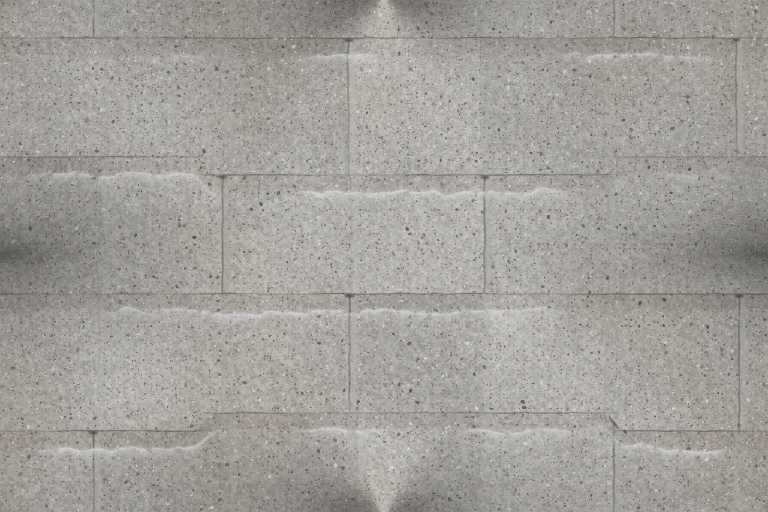
Give the GLSL for this texture, as a WebGL 1 fragment shader.

```glsl
precision highp float;
uniform vec2 u_resolution;

float hash(vec2 p) {
  return fract(sin(dot(p, vec2(127.1, 311.7))) * 43758.5);
}

// Value noise that wraps after a whole number of cells
float noise(vec2 uv, vec2 cells) {
  vec2 p = uv * cells, i = floor(p), f = fract(p);
  f = f * f * (3.0 - 2.0 * f);
  vec2 a = mod(i, cells), b = mod(i + 1.0, cells);
  return mix(mix(hash(a), hash(vec2(b.x, a.y)), f.x),
             mix(hash(vec2(a.x, b.y)), hash(b), f.x), f.y);
}

float fbm(vec2 uv, vec2 cells) {
  float sum = 0.0, amp = 0.5;
  for (int i = 0; i < 4; i++) {
    sum += amp * noise(uv, cells);
    cells *= 2.0;
    amp *= 0.5;
  }
  return sum / 0.9375;
}

float line(float d, float halfWidth, float soft) {
  return 1.0 - smoothstep(halfWidth - soft, halfWidth + soft, abs(d));
}

// Shortest offset to a point across the wrapping edges, in canvas heights
vec2 wrapped(vec2 uv, vec2 center) {
  return (fract(uv - center + 0.5) - 0.5) * vec2(1.5, 1.0);
}

// Dark, rusty and white pebbles, one per cell in three sizes
vec3 addGrains(vec3 color, vec2 uv, float px) {
  for (int i = 0; i < 3; i++) {
    vec2 cells = vec2(3.0, 2.0) * (31.0 + 22.0 * float(i));
    vec2 id = mod(floor(uv * cells), cells) + 17.0 * float(i);
    float size = hash(id + 3.3), kind = hash(id + 7.7);
    vec2 center = 0.25 + 0.5 * vec2(hash(id + 1.1), hash(id + 5.9));
    vec2 d = fract(uv * cells) - center;
    float angle = 6.28 * hash(id + 4.6);
    d = vec2(d.x * cos(angle) + d.y * sin(angle), d.y * cos(angle) - d.x * sin(angle));
    float radius = mix(0.1, 0.25, size * size * size * size);
    float soft = 0.6 * px * cells.y;
    float cover = 1.0 - smoothstep(radius - soft, radius + soft, length(d * vec2(0.85, 1.25)));
    vec3 pebble = kind < 0.42 ? vec3(0.33, 0.32, 0.31)
                : kind < 0.66 ? vec3(0.5, 0.42, 0.36) : vec3(0.87, 0.87, 0.86);
    float strength = 0.4 + 0.5 * hash(id + 2.4);
    color = mix(color, pebble, cover * strength * step(0.55, hash(id + 9.2)));
  }
  return color;
}

void main() {
  vec2 uv = gl_FragCoord.xy / u_resolution;
  float px = 1.0 / u_resolution.y;
  float wobble = noise(uv, vec2(60.0, 40.0)) - 0.5;

  // Four courses; every second bed joint is split into two heights
  float course = (1.0 - uv.y - 0.074) * 4.0 + 0.008 * wobble;
  float bed = floor(course + 0.5), bedId = mod(bed, 4.0);
  float split = mod(bedId, 2.0) * (bedId < 2.0 ? 0.07 : -0.07);
  float middle = smoothstep(0.25, 0.28, uv.x) - smoothstep(0.785, 0.815, uv.x);
  float depth = (course - bed - split * (2.0 * middle - 1.0)) / 4.0;
  float row = mod(depth < 0.0 ? bed - 1.0 : bed, 4.0);
  float bedJoint = line((course - bed - split) / 4.0, 0.001, px) * middle
                 + line((course - bed + split) / 4.0, 0.001, px) * (1.0 - middle);

  // Three blocks across, with faint ghost joints at the half blocks
  float across = uv.x * 6.0 - 0.76;
  float joint = floor(across + 0.5), jointId = mod(joint, 6.0);
  float side = (across - joint) * 0.25 + 0.003 * wobble
             + 0.02 * (hash(vec2(jointId, row + 2.0)) - 0.5);
  float turned = mod(jointId + 3.0 * step(2.0, row), 6.0);
  bool open = mod(row, 2.0) < 0.5 ? mod(jointId, 3.0) == 2.0
                                  : (turned == 1.0 || turned == 3.0);
  float block = mod(side < 0.0 ? joint - 1.0 : joint, 6.0);

  // Cement tone, brown weathering and fine grit
  float cloud = fbm(uv, vec2(6.0, 4.0));
  float brown = smoothstep(0.35, 0.75, fbm(uv + 0.37, vec2(6.0, 4.0)));
  float grit = noise(uv, vec2(255.0, 170.0)) - 0.5;
  float fine = noise(uv, vec2(510.0, 340.0)) - 0.5;
  float tone = 0.685 + 0.15 * (cloud - 0.5) + 0.1 * grit + 0.08 * fine;
  tone += 0.05 * (hash(vec2(block, row + 11.0)) - 0.5);
  float damp = step(0.0, depth) * (1.0 - smoothstep(0.02, 0.045, depth));
  tone -= 0.025 * damp;
  vec3 color = tone * vec3(1.01, 1.0, 0.98);
  color *= mix(vec3(1.0), vec3(0.97, 0.945, 0.915), 0.75 * brown + 0.3 * damp);
  color = addGrains(color, uv, px);

  // Pale mortar bands and dark open joints
  float band = line(side - 0.006, 0.007, 0.004);
  color = mix(color, vec3(0.7, 0.7, 0.68), band * (open ? 0.5 : 0.3));
  float groove = line(side, 0.0015, px) * (open ? 0.6 : 0.06);
  float chip = line(side, 0.008, 0.004) * line(depth - 0.004, 0.003, 0.003);
  float wear = 0.25 + 0.75 * noise(uv, vec2(18.0, 12.0));
  color = mix(color, vec3(0.27, 0.27, 0.26), max(groove, bedJoint * 0.7) * wear);
  color = mix(color, vec3(0.22), chip * (open ? 0.6 : 0.1));

  // Wavy salt lines below the bed joints
  float wave = fbm(uv, vec2(24.0, 4.0)) - 0.5;
  float crest = depth - 0.036 + 0.03 * wave;
  float patches = smoothstep(0.25, 0.6, noise(vec2(uv.x, bedId / 4.0), vec2(9.0, 4.0)));
  float salt = exp(-abs(crest) * (crest < 0.0 ? 420.0 : 120.0));
  salt *= patches * smoothstep(0.0, 0.65, noise(uv, vec2(150.0, 100.0)) + 0.1);
  color = mix(color, vec3(0.86, 0.87, 0.88), 0.85 * salt);

  // Soot at the side edges, and a pale cone between dark wings above and below
  vec2 edge = wrapped(uv, vec2(0.0, 0.505));
  vec2 pole = wrapped(uv, vec2(0.5, 0.0));
  float reach = length(pole) + 0.001;
  float wing = smoothstep(0.2, 1.0, abs(pole.x) / (reach + 0.008));
  float soot = 0.32 * exp(-length(edge * vec2(3.8, 8.0)))
             + 0.16 * exp(-length(edge * vec2(9.0, 45.0)))
             + 0.42 * wing * exp(-length(pole * vec2(4.8, 13.0)));
  color *= 1.0 - soot;
  color += 0.1 * (1.0 - wing) * exp(-reach * 7.0);

  gl_FragColor = vec4(color, 1.0);
}
```
